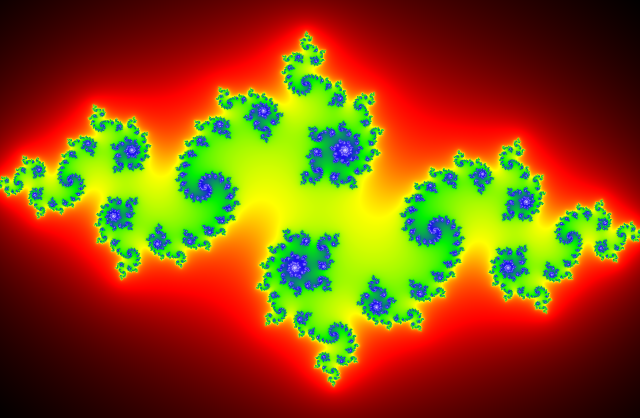
Write a Shadertoy shader that draws this background.

```glsl
// A Julia set of z*z + c: blue spiral dust in green and yellow, fading to red
// and black. Each point is iterated until it escapes; its fractional escape
// time then runs through a ramp of colour stops. Samples are averaged.

const vec2  JULIA_C     = vec2(-0.8165, 0.2145);
const vec2  HALF_EXTENT = vec2(1.5, 1.0);   // plane seen from centre to edges
const int   MAX_STEPS   = 160;
const float BAILOUT_SQ  = 256.0;
const int   GRID        = 3;                // samples per axis

// Colour ramp and the escape times at which each colour is reached
const vec3 BLACK  = vec3(0.0);
const vec3 RED    = vec3(1.0, 0.0, 0.0);
const vec3 YELLOW = vec3(1.0, 1.0, 0.0);
const vec3 GREEN  = vec3(0.0, 0.95, 0.0);
const vec3 BLUE   = vec3(0.1, 0.04, 0.95);
const vec3 WHITE  = vec3(0.95, 0.92, 1.0);

const float BLACK_AT  = 0.7;
const float RED_AT    = 4.0;
const float YELLOW_AT = 12.5;
const float GREEN_AT  = 25.0;
const float BLUE_AT   = 43.0;
const float WHITE_AT  = 92.0;

vec2 complexSquare(vec2 z) {
    return vec2(z.x * z.x - z.y * z.y, 2.0 * z.x * z.y);
}

// Continuous escape time, free of bands
float escapeTime(vec2 z) {
    for (int i = 0; i < MAX_STEPS; i++) {
        float radiusSq = dot(z, z);
        if (radiusSq > BAILOUT_SQ) {
            return float(i) - log2(0.5 * log(radiusSq));
        }
        z = complexSquare(z) + JULIA_C;
    }
    return float(MAX_STEPS);
}

// Fraction of the way from one stop to the next
float between(float start, float end, float t) {
    return clamp((t - start) / (end - start), 0.0, 1.0);
}

vec3 escapeColor(float t) {
    vec3 color = mix(BLACK, RED, between(BLACK_AT, RED_AT, t));
    color = mix(color, YELLOW, between(RED_AT, YELLOW_AT, t));
    color = mix(color, GREEN, between(YELLOW_AT, GREEN_AT, t));
    color = mix(color, BLUE, between(GREEN_AT, BLUE_AT, t));
    return mix(color, WHITE, between(BLUE_AT, WHITE_AT, t));
}

void mainImage(out vec4 fragColor, in vec2 fragCoord) {
    vec3 total = vec3(0.0);

    // Average a regular grid of samples for smooth edges
    for (int y = 0; y < GRID; y++) {
        for (int x = 0; x < GRID; x++) {
            vec2 offset = (vec2(x, y) + 0.5) / float(GRID) - 0.5;
            vec2 uv = (fragCoord + offset) / iResolution.xy;
            vec2 point = (2.0 * uv - 1.0) * HALF_EXTENT;
            total += escapeColor(escapeTime(point));
        }
    }
    fragColor = vec4(total / float(GRID * GRID), 1.0);
}
```
